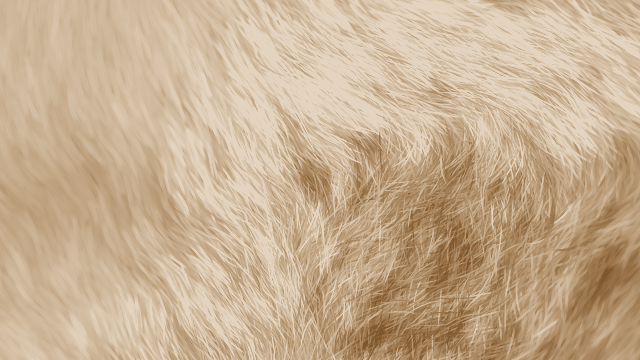
This texture is drawn by a Shadertoy shader. Its source:

```glsl
// Soft cream fur with a sharp diagonal band between two out-of-focus sides.

vec2 hash2(vec2 p) {
    vec3 q = fract(p.xyx * vec3(0.1031, 0.1030, 0.0973));
    q += dot(q, q.yzx + 33.33);
    return fract((q.xx + q.yz) * q.zy);
}

// Vector v expressed along and across a direction.
vec2 alignTo(vec2 v, float angle) {
    float c = cos(angle), s = sin(angle);
    return vec2(c * v.x + s * v.y, c * v.y - s * v.x);
}

float blob(vec2 p, vec2 center, vec2 radius) {
    vec2 d = (p - center) / radius;
    return exp(-dot(d, d));
}

// Weight of the shaded lower right flank.
float flank(vec2 p) {
    float ridge = p.y + 0.04 * sin(p.x * 9.0) + 0.03 * sin(p.x * 21.0 + 1.0);
    return smoothstep(0.72, 0.4, ridge) * smoothstep(0.6, 1.1, p.x);
}

// Lay of the hair, in radians.
float flow(vec2 p) {
    float angle = -1.0;
    angle += 0.5 * smoothstep(0.55, 1.0, p.x) * smoothstep(0.35, 0.75, p.y);
    angle -= 0.4 * smoothstep(0.75, 0.35, p.x) * smoothstep(0.45, 0.9, p.y);
    angle = mix(angle, -2.2, flank(p));
    return angle + 0.17 * sin(p.x * 8.0 + 3.0 * sin(p.y * 5.0))
                 + 0.14 * sin(p.y * 19.0 - p.x * 9.0);
}

// 0 in the sharp band, 1 far out of focus.
float defocus(vec2 p) {
    float left = smoothstep(0.2, -0.3, p.x - 0.4 - 0.35 * p.y);
    float right = 0.8 * smoothstep(-0.1, 0.45, p.x - 1.3 - 0.4 * p.y);
    return max(max(left, right), 0.4 * smoothstep(0.88, 1.0, p.y));
}

// Cellular tufts, stretched along the lay: bright cores, dark gaps.
float tufts(vec2 p, float angle, float scale) {
    vec2 q = p * scale, cell = floor(q);
    float nearest = 2.0;
    for (int y = -1; y <= 1; y++)
    for (int x = -1; x <= 1; x++) {
        vec2 id = cell + vec2(x, y);
        vec2 d = alignTo(q - id - hash2(id + 71.0), angle) * vec2(0.6, 1.2);
        nearest = min(nearest, length(d));
    }
    return 0.45 - nearest;
}

// Brightness of the coat, 0 deep brown to 1 cream.
float coatTone(vec2 p) {
    float shade = flank(p), angle = flow(p);
    float tone = 0.80;
    tone += 0.17 * blob(p, vec2(1.15, 0.8), vec2(0.6, 0.22));
    tone += 0.14 * blob(p, vec2(0.75, 0.42), vec2(0.2, 0.3));
    tone -= 0.15 * blob(p, vec2(0.2, 0.42), vec2(0.35, 0.16));
    tone -= 0.27 * shade;
    // Deep openings between the tufts
    tone -= 0.40 * blob(p, vec2(0.87, 0.5), vec2(0.07, 0.05));
    tone -= 0.34 * blob(p, vec2(1.02, 0.6), vec2(0.08, 0.022));
    tone -= 0.38 * blob(p, vec2(1.27, 0.33), vec2(0.06, 0.07));
    tone -= 0.36 * blob(p, vec2(1.1, 0.06), vec2(0.16, 0.045));
    tone -= 0.22 * blob(p, vec2(1.72, 0.22), vec2(0.07, 0.1));
    // Clumps, weakest in the smooth upper left
    float relief = 0.15 + 0.85 * smoothstep(0.1, 0.9, p.x + 0.7 * (0.7 - p.y));
    float clumps = sin(p.x * 23.0 + p.y * 11.0 + 2.0 * sin(p.y * 17.0))
                 * sin(p.y * 27.0 - p.x * 9.0 + 2.0 * sin(p.x * 13.0));
    float fine = tufts(p, angle, 19.0) * (0.2 + 0.3 * shade);
    return tone + relief * (0.42 * tufts(p, angle, 8.0) + fine + 0.06 * clumps);
}

vec3 furColor(float tone) {
    vec3 t = pow(vec3(clamp(tone, 0.0, 1.06)), vec3(1.0, 1.13, 1.27));
    return mix(vec3(0.49, 0.34, 0.18), vec3(0.87, 0.80, 0.71), t);
}

void mainImage(out vec4 fragColor, in vec2 fragCoord) {
    vec2 p = fragCoord / iResolution.y;
    float blur = defocus(p);
    float width = mix(0.0004, 0.005, blur);
    float edge = max(1.0 / iResolution.y, 0.8 * width);
    float tangle = mix(0.3, 0.14, blur) + 0.5 * flank(p) * (1.0 - blur);
    float tone = coatTone(p) - 0.12;

    // Layers of jittered hairs, from undercoat to top
    for (int layer = 0; layer < 32; layer++) {
        float height = float(layer) / 31.0;
        float size = mix(0.045, 0.075, fract(height * 7.3));
        vec2 shift = 40.0 * hash2(vec2(layer, 5)) + 10.0;
        vec2 cell = floor(p / size + shift);
        for (int y = -1; y <= 1; y++)
        for (int x = -1; x <= 1; x++) {
            vec2 id = cell + vec2(x, y);
            vec2 seed = hash2(id + float(layer) * 17.0);
            vec2 look = hash2(id + float(layer) * 31.0 + 9.0);
            vec2 root = (id + seed - shift) * size;
            vec2 d = alignTo(p - root, flow(root) + (look.x - 0.5) * 2.0 * tangle);
            float along = d.x / (size * 0.95);
            float across = abs(d.y + (seed.x - 0.5) * 0.3 * size * along * along);
            float cover = (1.0 - smoothstep(width, width + edge, across))
                        * smoothstep(1.0, 0.5, abs(along));
            if (cover > 0.003) {
                float shine = (look.y - 0.5) * mix(0.56, 0.16, blur);
                float hair = coatTone(root) + mix(-0.16, 0.05, height) + shine;
                tone = mix(tone, hair, cover * mix(0.8, 0.4, blur));
            }
        }
    }
    // Stretch the light and dark hairs apart
    tone = 0.76 + 1.2 * (tone - 0.755);
    fragColor = vec4(furColor(tone), 1.0);
}
```
